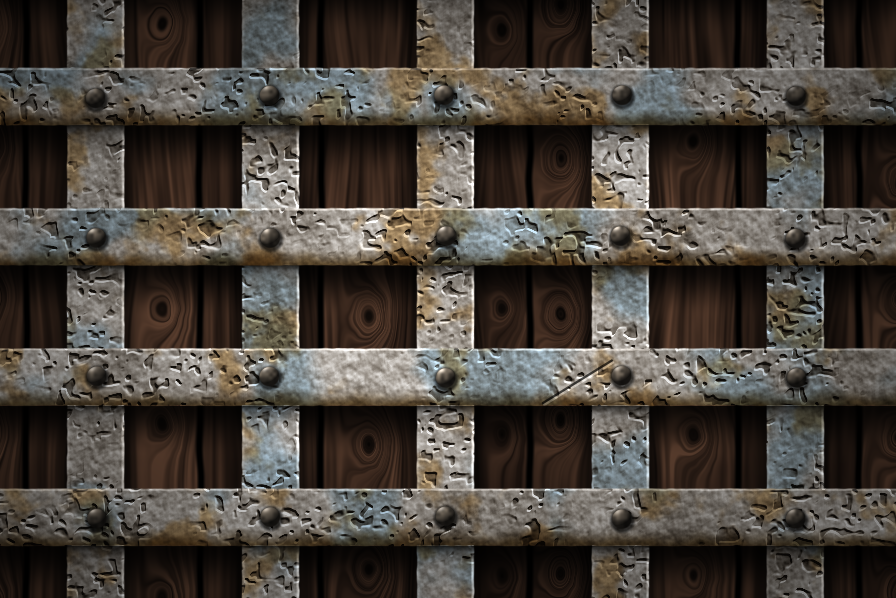
Reproduce this pattern procedurally as a Shadertoy shader.

```glsl
// A riveted iron lattice, five uprights behind four crossbars, over dark planks.
// Bars repeat by rounding to a pitch; pitted metal is embossed from a noise
// height field, and the wood grain is stretched noise bent around knots.

const vec2  FIRST = vec2(0.160, 0.135);    // first crossing, in canvas heights
const vec2  PITCH = vec2(0.2925, 0.2345);  // spacing of uprights and crossbars
const float HALF_BAR = 0.0478;
const float RIVET_R = 0.0165;
const float RELIEF = 0.85;                 // strength of the embossing
const float IRON_TONE = 0.59;
const float VIGNETTE = 0.55;
const vec2  LIGHT_STEP = vec2(0.0016, 0.0034);
const vec3  WOOD_DARK = vec3(0.045, 0.027, 0.020);
const vec3  WOOD_LIGHT = vec3(0.37, 0.255, 0.19);
const vec3  RUST = vec3(0.86, 0.70, 0.45);
const vec3  COOL = vec3(0.82, 0.94, 1.03);

float hash(vec2 p) {
    vec3 q = fract(p.xyx * 0.1031);
    q += dot(q, q.yzx + 33.33);
    return fract((q.x + q.y) * q.z);
}

float noise(vec2 p) {
    vec2 i = floor(p), f = fract(p);
    f = f * f * (3.0 - 2.0 * f);
    return mix(mix(hash(i), hash(i + vec2(1, 0)), f.x),
               mix(hash(i + vec2(0, 1)), hash(i + vec2(1, 1)), f.x), f.y);
}

float fbm(vec2 p) {
    float sum = 0.0, amp = 0.5;
    for (int k = 0; k < 4; k++) {
        sum += amp * noise(p);
        p = mat2(1.6, 1.2, -1.2, 1.6) * p + 5.3;
        amp *= 0.5;
    }
    return sum / 0.9375;
}

// Grainy surface with clustered pits
float pits(vec2 p) {
    vec2 w = p + 0.012 * vec2(noise(p * 55.0), noise(p * 55.0 + 19.0));
    float cluster = smoothstep(0.2, 0.65, noise(p * 13.0));
    return cluster * smoothstep(0.60, 0.80, noise(w * vec2(95.0, 120.0)));
}

float ironHeight(vec2 p) {
    return 0.75 * fbm(p * 62.0) - 0.55 * pits(p);
}

vec3 iron(vec2 p, float seed) {
    vec2 q = p + seed * vec2(3.7, 2.3) + 4.0;
    float relief = ironHeight(q) - ironHeight(q + LIGHT_STEP);
    float tone = IRON_TONE + RELIEF * relief + 0.38 * (fbm(q * 8.0) - 0.5);
    tone += 0.22 * (noise(q * 165.0) - 0.5) - 0.24 * pits(q);
    vec3 col = pow(vec3(clamp(tone, 0.06, 0.95)), vec3(0.92, 1.0, 1.1));
    col *= mix(vec3(1), RUST, 0.75 * smoothstep(0.52, 0.72, fbm(q * 16.0 + 40.0)));
    return col * mix(vec3(1), COOL, smoothstep(0.52, 0.7, fbm(q * 7.0 + 80.0)));
}

// Two planks show in each bay, with a dark gap between them
vec3 wood(vec2 p) {
    vec2 cell = floor((p - FIRST - vec2(HALF_BAR, 0)) / PITCH) + vec2(1, 0);
    float bay = PITCH.x - 2.0 * HALF_BAR;
    float s = mod(p.x - FIRST.x - HALF_BAR, PITCH.x);
    float gap = bay * (0.47 + 0.3 * sin(1.88 * cell.x + 0.65));
    float side = step(gap, s);
    float id = 2.0 * cell.x + side + 3.0;
    float plankWidth = mix(gap, bay - gap, side);

    // Knot near the middle of some wide planks
    float pick = hash(vec2(id, cell.y + 7.0));
    float present = step(0.35, pick) * step(0.085, plankWidth);
    float knotX = mix(0.5 * gap, 0.5 * (gap + bay), side);
    float knotY = FIRST.y + (cell.y + 0.35 + 0.35 * fract(pick * 17.0)) * PITCH.y;
    vec2 k = vec2(s - knotX, (p.y - knotY) * 0.7);
    float r = length(k) + 0.004 * noise(p * 60.0);
    float pull = present * exp(-r * r / 0.0011);

    float bend = 0.03 * noise(vec2(s * 14.0, p.y * 5.0) + id * 7.0);
    float phase = mix(s + bend, r, pull);
    float grain = 0.6 * noise(vec2(phase * 125.0, p.y * 5.0 + id * 17.0))
                + 0.4 * noise(vec2(phase * 240.0, p.y * 9.0 + id * 31.0));
    float tone = mix(0.55, 1.05, hash(vec2(id, 3.0))) * mix(0.8, 1.15, smoothstep(0.05, 0.12, plankWidth));
    tone *= 0.7 + 0.6 * fbm(p * vec2(18.0, 7.0));
    vec3 col = mix(WOOD_DARK, WOOD_LIGHT, clamp((0.1 + grain) * tone, 0.0, 1.0));
    col *= 1.0 - 0.75 * present * (1.0 - smoothstep(0.006, 0.014, r));
    float crack = abs(s - gap + 0.004 * (noise(vec2(p.y * 20.0, id - side)) - 0.5));
    col *= smoothstep(0.002, 0.009, crack);

    // Shade cast by the surrounding bars
    float below = mod(FIRST.y - HALF_BAR - p.y, PITCH.y);
    return col * mix(0.18, 1.05, smoothstep(0.0, 0.085, below))
               * mix(0.4, 1.0, smoothstep(0.0, 0.035, min(s, bay - s)));
}

void mainImage(out vec4 fragColor, in vec2 fragCoord) {
    float px = 1.0 / iResolution.y;
    vec2 p = fragCoord * px;
    vec2 index = round((p - FIRST) / PITCH);
    vec2 local = p - FIRST - index * PITCH;
    vec2 inside = HALF_BAR - abs(local) + 0.0014 * (noise(p * 90.0) - 0.5);
    vec2 mask = smoothstep(vec2(-px), vec2(px), inside);
    float wear = 0.55 + 0.45 * noise(p * 70.0);
    vec3 col = wood(p);

    // Uprights: lit right edge, shadow under each crossbar
    float below = mod(FIRST.y - HALF_BAR - p.y, PITCH.y);
    vec3 upright = iron(p, index.x + 11.0) * (1.0 - 0.8 * exp(-below / 0.016));
    float rim = 1.0 - smoothstep(0.002, 0.006, inside.x);
    upright += rim * wear * mix(0.12, 0.45, step(0.0, local.x)) * smoothstep(0.0, 0.03, below);
    col = mix(col, upright, mask.x);

    // Crossbars: lit top edge, grimy lower edge
    vec3 bar = iron(p, index.y + 23.0);
    float grime = 1.0 - smoothstep(-HALF_BAR, -0.016, local.y + 0.012 * (noise(p * 35.0) - 0.5));
    bar *= mix(vec3(1), RUST * 0.55, grime);
    bar += 0.36 * wear * step(0.0, local.y) * (1.0 - smoothstep(0.002, 0.005, inside.y));

    // One long scratch
    vec2 a = vec2(0.908, 0.326), ab = vec2(0.115, 0.071);
    vec2 v = p - a - ab * clamp(dot(p - a, ab) / dot(ab, ab), 0.0, 1.0);
    bar *= 1.0 - 0.65 * (1.0 - smoothstep(0.001, 0.003, length(v)));
    bar += 0.18 * (1.0 - smoothstep(0.001, 0.003, length(v + vec2(-0.002, 0.003))));
    col = mix(col, bar, mask.y);

    // Domed rivets, slightly off centre
    vec2 d = local - 0.006 * (vec2(hash(index + 5.0), hash(index + 9.0)) - 0.5);
    float r = length(d);
    col *= 1.0 - 0.65 * (1.0 - smoothstep(RIVET_R, RIVET_R * 1.45, length(d + vec2(-0.001, 0.003))));
    vec3 n = vec3(d / RIVET_R, sqrt(max(0.0, 1.0 - r * r / (RIVET_R * RIVET_R))));
    float lit = max(0.0, dot(n, normalize(vec3(-0.4, 0.75, 0.5))));
    vec3 dome = vec3(0.44, 0.40, 0.35) * (0.2 + 0.85 * lit) * (0.65 + 0.7 * noise(p * 150.0));
    dome += 0.4 * pow(lit, 14.0);
    col = mix(col, dome, 1.0 - smoothstep(-px, px, r - RIVET_R));

    vec2 centred = 2.0 * fragCoord / iResolution.xy - 1.0;
    col *= 1.08 - VIGNETTE * smoothstep(0.2, 1.4, length(centred));
    fragColor = vec4(clamp(col, 0.0, 1.0), 1.0);
}
```
